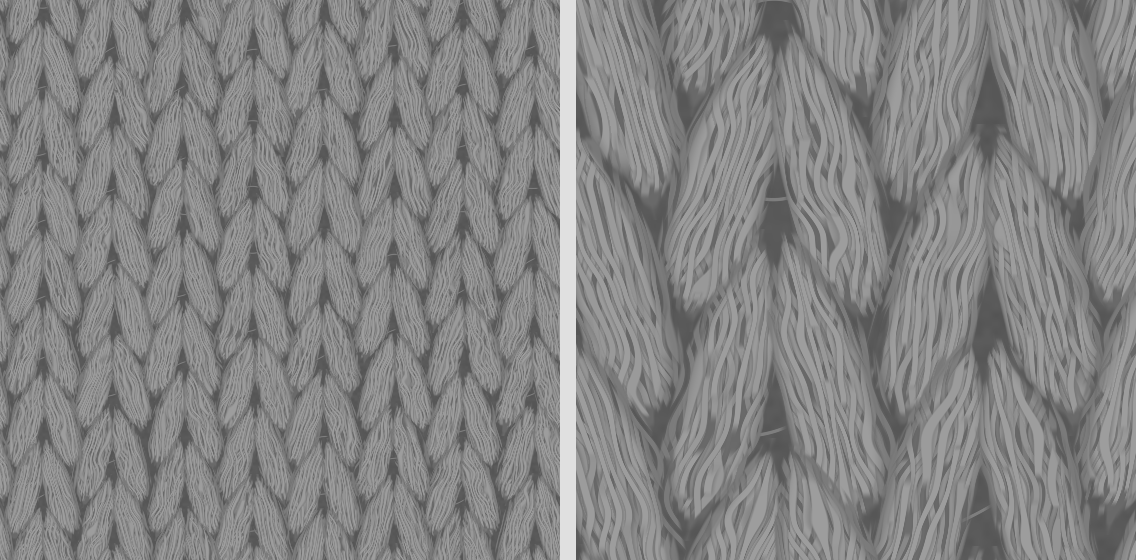
Left, the full canvas; right, a detail of the centre.
Reproduce this texture procedurally as a Shadertoy shader.

```glsl
#define REPEATS 8.0
#define GRAIN 24.0
#define LEG_WIDTH 0.195
#define LEG_LENGTH 1.1
#define STRANDS 17.0
#define STRAND_WIDTH 0.014
#define LAYERS 5
#define ORIGIN vec2(0.625, 0.583)

const vec3 HOLLOW = vec3(0.345);
const vec3 SHADE = vec3(0.425);
const vec3 YARN = vec3(0.53);
const vec3 LIGHT = vec3(0.615);

float hash(vec2 p) {
    vec3 q = fract(p.xyx * vec3(0.1031, 0.1030, 0.0973));
    q += dot(q, q.yzx + 33.33);
    return fract((q.x + q.y) * q.z);
}

// Value noise that wraps across the canvas
float noise(vec2 p) {
    float period = REPEATS * GRAIN;
    vec2 i = floor(p), f = fract(p);
    vec2 a = mod(i, period), b = mod(i + 1.0, period);
    f = f * f * (3.0 - 2.0 * f);
    return mix(mix(hash(a), hash(vec2(b.x, a.y)), f.x),
               mix(hash(vec2(a.x, b.y)), hash(b), f.x), f.y);
}

float stroke(float d, float halfWidth, float soft) {
    return 1.0 - smoothstep(halfWidth - soft, halfWidth + soft, abs(d));
}

// One leg of a stitch: x runs outward, y runs up from the apex
vec3 drawLeg(vec3 color, vec2 q, float seed, float px) {
    float t = -q.y / LEG_LENGTH;
    float s = q.x - mix(0.09, 0.36, t) - 0.03 * sin(t * 3.14) * (seed - 0.3);
    if (t < -0.15 || t > 1.2 || abs(s) > 0.34) return color;

    // Envelope narrows to the apex and rounds off at the foot
    float taper = sqrt(smoothstep(-0.1, 0.45, t) * (1.0 - smoothstep(0.78, 1.16, t)));
    float width = LEG_WIDTH * mix(0.95, 1.06, seed) * taper + 0.001;
    vec2 offset = vec2(seed * 83.0, fract(seed * 7.3) * 71.0);
    float ragged = (noise(vec2(t * 12.0, s * 35.0) + offset) - 0.5) * 0.06;
    float body = smoothstep(-0.02, 0.03, width - abs(s) + ragged);
    color = mix(color, SHADE, body * 0.85);

    // Wavy strands, laid from the loose bottom layer to the top one
    for (int i = 0; i < LAYERS; i++) {
        float k = float(i);
        float level = k / float(LAYERS - 1);
        float wave = noise(vec2(t * 4.5, s * 5.0) + offset + k * 13.0) - 0.5;
        float slant = (hash(offset + k) - 0.5) * 0.26 * (t - 0.5);
        float u = (s + wave * 0.13 + slant) * STRANDS + k * 0.37;
        float id = floor(u);
        float rnd = hash(vec2(id + 40.0 + k * 31.0, seed * 97.0));
        float d = (fract(u) - 0.5 - (rnd - 0.5) * 0.35) / STRANDS;

        float loose = mix(s > 0.0 ? 0.07 : 0.025, 0.0, level);
        float margin = width + loose + (rnd - 0.5) * 0.05 - abs(s);
        float seen = smoothstep(0.0, 0.02, margin);
        seen *= smoothstep(-0.11, -0.07, t + (rnd - 0.5) * 0.08);
        seen *= 1.0 - smoothstep(1.03, 1.07, t + (rnd - 0.5) * 0.16);
        seen *= smoothstep(0.24, 0.36, noise(vec2(t * 4.0 + rnd * 40.0, id + 60.0) + offset));

        float line = stroke(d, STRAND_WIDTH, px * 0.6) * seen;
        float shadow = stroke(d, STRAND_WIDTH * 1.5, 0.012) * seen;
        vec3 tone = mix(YARN, LIGHT, clamp(level * 0.9 + rnd * 0.5 - 0.1, 0.0, 1.0));
        tone = mix(SHADE, tone, smoothstep(-0.03, 0.05, width - abs(s)) * 0.6 + 0.4);
        color = mix(color, SHADE * 0.93, shadow * 0.5);
        color = mix(color, tone, line);
    }
    return color;
}

// A short stray hair lying across the hollow
vec3 drawHair(vec3 color, vec2 q, float seed, float px) {
    float bend = (seed - 0.5) * 1.2 * q.x + 4.0 * (fract(seed * 9.0) - 0.5) * q.x * q.x;
    float d = q.y + mix(0.62, 0.85, fract(seed * 17.0)) - bend;
    float ends = 1.0 - smoothstep(0.06, 0.11, abs(q.x + seed * 0.06));
    return mix(color, YARN, stroke(d, 0.008, px * 0.6) * ends * step(0.4, seed) * 0.8);
}

void mainImage(out vec4 fragColor, in vec2 fragCoord) {
    vec2 p = fragCoord / iResolution.xy * REPEATS - ORIGIN;
    float px = REPEATS / min(iResolution.x, iResolution.y);
    vec3 color = HOLLOW + 0.03 * (noise(p * GRAIN) - 0.5);

    // Stitches overlap downward; neighbouring columns shift by half a row
    float column = floor(p.x + 0.5), halfRow = floor(p.y * 2.0);
    for (int j = 3; j >= 0; j--) {
        for (int i = -1; i <= 1; i++) {
            vec2 cell = vec2(column + float(i), halfRow + float(j));
            if (mod(cell.x + cell.y, 2.0) > 0.5) continue;
            vec2 id = mod(cell, vec2(REPEATS, REPEATS * 2.0));
            float seed = hash(id + 5.0);
            vec2 q = p - cell * vec2(1.0, 0.5);
            q += (vec2(seed, hash(id + 29.0)) - 0.5) * 0.05;
            color = drawHair(color, q, seed, px);
            color = drawLeg(color, q * vec2(-1.0, 1.0), hash(id + 47.0), px);
            color = drawLeg(color, q, hash(id + 83.0), px);
        }
    }
    fragColor = vec4(color, 1.0);
}
```
